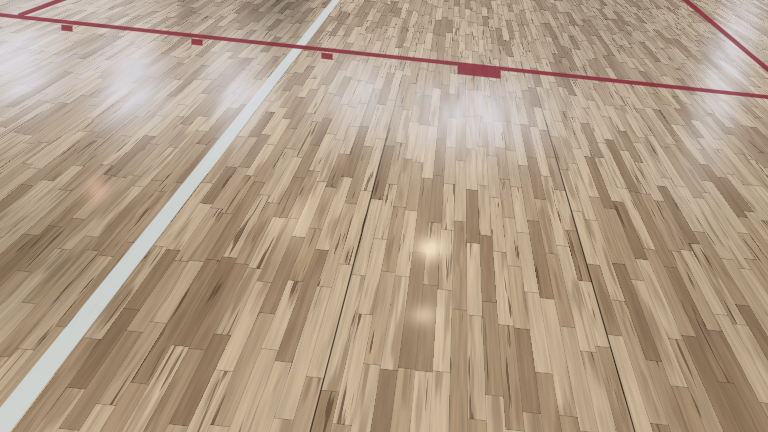
A Shadertoy shader for this texture:

```glsl
// A polished maple sports floor seen in perspective, with painted court lines.
// Each pixel is projected onto the floor plane, cut into staggered boards with
// noise grain, then painted with lines and covered by soft window reflections.

const vec2 VANISH = vec2(1.074, 1.375);   // where the boards converge
const float TILT = 0.107;                 // slope of the horizon
const float BOARD_WIDTH = 0.0323;
const float SEAM_LEFT = -0.252;
const float SEAM_RIGHT = 0.297;
const float WHITE_LINE_X = -0.728;
const float WHITE_LINE_HALF = 0.021;
const float RED_LINE_DEPTH = 0.5245;
const vec3 WOOD_DARK = vec3(0.52, 0.42, 0.325);
const vec3 WOOD_MID = vec3(0.665, 0.568, 0.455);
const vec3 WOOD_LIGHT = vec3(0.775, 0.692, 0.58);
const vec3 KNOT = vec3(0.36, 0.27, 0.20);
const vec3 RED_PAINT = vec3(0.52, 0.17, 0.22);
const vec3 WHITE_PAINT = vec3(0.81, 0.835, 0.83);
const vec3 SKY_GLARE = vec3(0.87, 0.87, 0.90);
const vec3 WARM_GLINT = vec3(0.97, 0.91, 0.80);

float hash(vec2 p) {
    vec3 q = fract(p.xyx * vec3(0.1031, 0.1030, 0.0973));
    q += dot(q, q.yzx + 33.33);
    return fract((q.x + q.y) * q.z);
}

float noise(vec2 p) {
    vec2 i = floor(p), f = fract(p);
    f = f * f * (3.0 - 2.0 * f);
    return mix(mix(hash(i), hash(i + vec2(1, 0)), f.x),
               mix(hash(i + vec2(0, 1)), hash(i + vec2(1, 1)), f.x), f.y);
}

float fbm(vec2 p) {
    return 0.55 * noise(p) + 0.3 * noise(p * 2.1 + 7.3) + 0.15 * noise(p * 4.3 + 3.1);
}

float glow(vec2 p, vec2 centre, vec2 radius) {
    vec2 d = (p - centre) / radius;
    return exp(-dot(d, d));
}

float segment(vec2 p, vec2 a, vec2 b) {
    vec2 d = b - a;
    return length(p - a - d * clamp(dot(p - a, d) / dot(d, d), 0.0, 1.0));
}

// Box whose horizontal sides follow the tilted court line.
float tiltedBox(vec2 p, vec2 centre, vec2 halfSize) {
    vec2 d = p - centre;
    d.y += TILT * d.x;
    d = abs(d) - halfSize;
    return max(d.x, d.y);
}

float fill(float dist, float soft) {
    return 1.0 - smoothstep(-soft, soft, dist);
}

// Returns the wood colour at a floor position; depth is the screen scale there.
vec3 boards(vec2 floorPos, float depth, float soft) {
    float across = (floorPos.x - SEAM_LEFT) / BOARD_WIDTH;
    float column = floor(across);
    float len = mix(0.12, 0.23, hash(vec2(column + 90.0, 4.0)));
    float along = floorPos.y / len + 7.0 * hash(vec2(column + 90.0, 9.0));
    vec2 id = vec2(column + 90.0, floor(along));
    float tone = hash(id + 17.0);

    vec3 wood = mix(WOOD_MID, WOOD_LIGHT, smoothstep(0.15, 0.8, tone));
    wood = mix(wood, WOOD_DARK, 0.65 * smoothstep(0.28, 0.0, tone));

    // Grain, broad heartwood bands and dark mineral streaks.
    vec2 grainPos = floorPos + 13.0 * vec2(hash(id), hash(id + 5.0));
    float grain = fbm(grainPos * vec2(190.0, 13.0));
    float band = fbm(grainPos * vec2(65.0, 8.0));
    float streak = fbm(grainPos * vec2(115.0, 11.0) + 40.0);
    wood *= 1.0 + 0.20 * (grain - 0.5);
    wood = mix(wood, WOOD_DARK, 0.5 * smoothstep(0.53, 0.78, band));
    float marked = step(0.4, hash(id + 31.0));
    wood = mix(wood, KNOT, 0.7 * marked * smoothstep(0.66, 0.82, streak));

    // Joints between boards, with distances measured on screen.
    float side = 0.5 - abs(fract(across) - 0.5);
    float end = 0.5 - abs(fract(along) - 0.5);
    float sideGap = fill(side * BOARD_WIDTH * depth - 0.0005, soft);
    float endGap = fill(end * len * depth * depth - 0.0006, soft);
    return wood * (1.0 - 0.17 * sideGap) * (1.0 - 0.24 * endGap);
}

void mainImage(out vec4 fragColor, in vec2 fragCoord) {
    vec2 p = fragCoord / iResolution.y;
    float soft = max(0.8 / iResolution.y, 0.0012);
    float depth = VANISH.y - p.y - TILT * (p.x - VANISH.x);
    vec2 floorPos = vec2((p.x - VANISH.x) / depth, 1.0 / depth);
    vec3 col = boards(floorPos, depth, soft);

    // Open seams between floor panels.
    float seam = min(abs(floorPos.x - SEAM_LEFT), abs(floorPos.x - SEAM_RIGHT));
    col *= 1.0 - 0.6 * fill(seam * depth - 0.0015, soft) * smoothstep(0.9, 0.55, p.y);

    // Uneven room light: dim walls reflected at the far side and at the left.
    float shade = 0.32 * glow(p, vec2(0.65, 1.0), vec2(0.09, 0.09))
                + 0.16 * glow(p, vec2(0.45, 1.0), vec2(0.07, 0.06))
                + 0.12 * glow(p, vec2(1.42, 0.97), vec2(0.22, 0.18))
                + 0.13 * glow(p, vec2(0.05, 0.40), vec2(0.35, 0.24))
                + 0.08 * glow(p, vec2(1.75, 0.35), vec2(0.30, 0.35));
    col *= 1.0 - shade;

    // Court paint.
    float white = abs(floorPos.x - WHITE_LINE_X) - WHITE_LINE_HALF;
    col = mix(col, WHITE_PAINT, 0.95 * fill(white * depth * 0.78, soft));
    float red = abs(depth - RED_LINE_DEPTH) - 0.0045;
    red = min(red, segment(p, vec2(0.046, 0.965), vec2(0.155, 1.005)) - 0.005);
    red = min(red, segment(p, vec2(1.575, 1.01), vec2(1.80, 0.820)) - 0.005);
    for (float i = 0.0; i < 3.0; i++) {
        vec2 tick = vec2(0.155, 0.935) + i * vec2(0.301, -0.0325);
        red = min(red, tiltedBox(p, tick, vec2(0.013, 0.007)));
    }
    red = min(red, tiltedBox(p, vec2(1.109, 0.834), vec2(0.050, 0.011)));
    float redMask = fill(red, soft);
    col = mix(col, RED_PAINT, 0.92 * redMask);

    // Window reflections, broken up slightly by the boards.
    float streakX = p.x - 0.27 * (p.y - 0.86);
    float glare = 0.75 * glow(p, vec2(0.04, 0.85), vec2(0.12, 0.13))
                + 0.72 * glow(p, vec2(0.30, 0.81), vec2(0.10, 0.13))
                + 0.62 * glow(p, vec2(0.54, 0.80), vec2(0.08, 0.12))
                + 0.40 * glow(p, vec2(0.82, 0.79), vec2(0.11, 0.10))
                + 0.62 * glow(p, vec2(1.09, 0.73), vec2(0.18, 0.10))
                + 0.62 * glow(vec2(streakX, p.y), vec2(1.69, 0.86), vec2(0.065, 0.24))
                + 0.30 * glow(p, vec2(0.18, 1.0), vec2(0.20, 0.06))
                + 0.17 * smoothstep(0.35, 0.85, p.y);
    glare *= 0.82 + 0.36 * noise(floorPos * vec2(45.0, 9.0));
    col = mix(col, SKY_GLARE, min(glare, 0.88) * (1.0 - 0.75 * redMask));

    // Small warm lamp glints.
    float glint = 0.75 * glow(p, vec2(0.995, 0.425), vec2(0.035, 0.028))
                + 0.45 * glow(p, vec2(0.980, 0.270), vec2(0.035, 0.025))
                + 0.30 * glow(p, vec2(0.680, 0.490), vec2(0.040, 0.060))
                + 0.16 * glow(p, vec2(0.990, 0.400), vec2(0.090, 0.350));
    col = mix(col, WARM_GLINT, min(glint, 0.85));
    col = mix(col, vec3(0.93, 0.74, 0.65), 0.6 * glow(p, vec2(0.225, 0.56), vec2(0.028, 0.03)));

    fragColor = vec4(clamp(col, 0.0, 1.0), 1.0);
}
```
